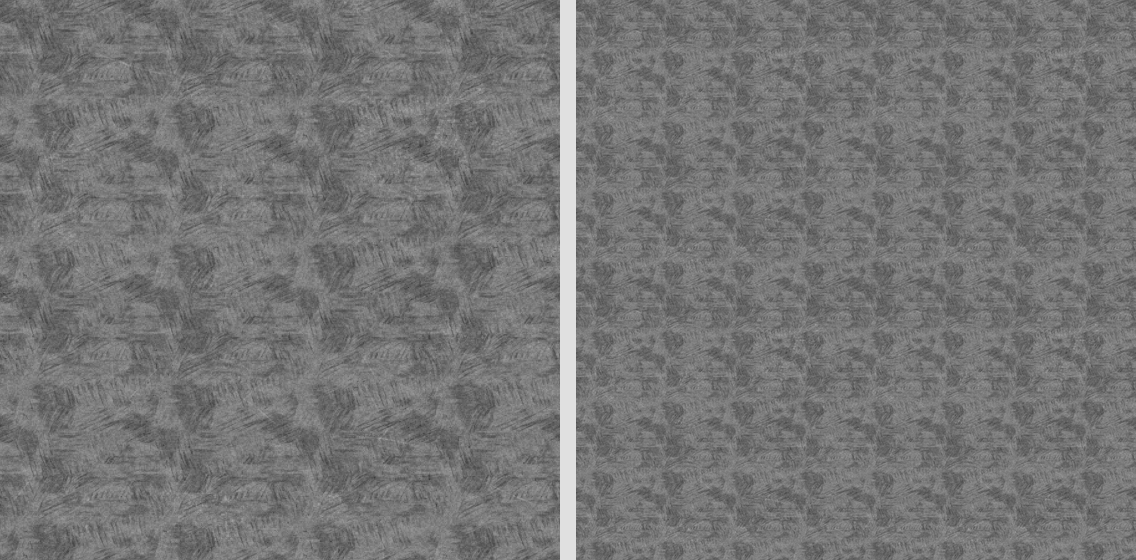
Left, the tile; right, the same tile 2 across and 2 down.
A WebGL 2 fragment shader for this texture:

```glsl
#version 300 es
precision highp float;

uniform vec2 u_resolution;
out vec4 fragColor;

const float REPEATS = 4.0;
const int SCRATCHES = 36;

// Integer hash: two values from 0 to 1 per cell and seed
vec2 hash2(vec2 cell, float seed) {
    uvec3 v = uvec3(ivec3(cell.x, cell.y, seed)) * 1664525u + 1013904223u;
    v.x += v.y * v.z; v.y += v.z * v.x; v.z += v.x * v.y;
    v ^= v >> 16u;
    v.x += v.y * v.z; v.y += v.z * v.x;
    return vec2(v.xy >> 8u) / 16777216.0;
}

float cellValue(vec2 cell, vec2 period, float seed) {
    return hash2(floor(mod(cell + 0.5, period)), seed).x;
}

// Value noise over the unit square, wrapping after "period" cells
float wrapNoise(vec2 p, vec2 period, float seed) {
    vec2 q = p * period;
    vec2 cell = floor(q);
    vec2 f = q - cell;
    f = f * f * (3.0 - 2.0 * f);
    float bottom = mix(cellValue(cell, period, seed),
                       cellValue(cell + vec2(1, 0), period, seed), f.x);
    float top = mix(cellValue(cell + vec2(0, 1), period, seed),
                    cellValue(cell + vec2(1, 1), period, seed), f.x);
    return mix(bottom, top, f.y);
}

float fbm(vec2 p, vec2 period, float seed) {
    float sum = 0.0, weight = 0.46;
    for (int i = 0; i < 4; i++) {
        sum += weight * wrapNoise(p, period, seed + float(i));
        period *= 2.0;
        weight *= 0.62;
    }
    return sum * 0.969;
}

// Bristle marks along a whole-number direction, so that they wrap
float bristles(vec2 p, vec2 direction, vec2 counts, float seed) {
    vec2 q = vec2(dot(p, direction), dot(p, vec2(direction.y, -direction.x)));
    return 0.55 * wrapNoise(q, counts, seed)
         + 0.45 * wrapNoise(q, counts * vec2(2.0, 1.7), seed + 1.0);
}

// Thin, slightly bent line that fades towards its ends
float scratch(vec2 p, vec2 center, vec2 direction, float halfLength, float bend, float pixel) {
    vec2 d = fract(p - center + 0.5) - 0.5;
    float along = dot(d, direction);
    float across = dot(d, vec2(-direction.y, direction.x)) + bend * along * along;
    float line = 1.0 - smoothstep(0.0003, 0.0006 + pixel, abs(across));
    return line * (1.0 - smoothstep(0.4 * halfLength, halfLength, abs(along)));
}

float scratches(vec2 p, float pixel) {
    float sum = 0.0;
    for (int i = 0; i < SCRATCHES; i++) {
        vec2 id = vec2(float(i), 0.0);
        vec2 shape = hash2(id, 72.0);
        vec2 direction = normalize(hash2(id, 71.0) - 0.5 + vec2(0.001, 0.0));
        float halfLength = mix(0.02, 0.1, shape.x * shape.x);
        sum += scratch(p, hash2(id, 70.0), direction, halfLength, 3.0 * shape.y - 1.5, pixel)
             * (0.4 + 0.6 * shape.y);
    }
    return sum;
}

void main() {
    vec2 p = gl_FragCoord.xy / u_resolution;
    float pixel = 1.0 / min(u_resolution.x, u_resolution.y);
    vec2 tile = p * REPEATS;

    // Bent coordinates curve the brush marks a little
    vec2 bent = tile + 0.035 * (vec2(wrapNoise(tile, vec2(5), 1.0),
                                     wrapNoise(tile, vec2(5), 2.0)) - 0.5);

    // Brush directions change from region to region
    float steep = bristles(bent, vec2(1, 2), vec2(4, 30), 10.0);
    float shallow = bristles(bent, vec2(2, 1), vec2(4, 30), 14.0);
    float leaning = bristles(bent, vec2(-1, 3), vec2(3, 20), 18.0);
    float level = bristles(tile, vec2(1, 0), vec2(8, 50), 22.0);
    float brush = mix(steep, shallow, smoothstep(0.48, 0.58, wrapNoise(tile, vec2(5), 26.0)));
    brush = mix(brush, leaning, smoothstep(0.6, 0.7, wrapNoise(tile, vec2(5, 6), 27.0)));
    brush = mix(brush, level, smoothstep(0.5, 0.65, wrapNoise(tile, vec2(4, 8), 28.0)));

    // Dark patches with frayed edges
    float cover = fbm(bent, vec2(5, 7), 30.0)
                + 0.3 * (brush - 0.5)
                + 0.14 * (level - 0.5)
                + 0.12 * (wrapNoise(p, vec2(9), 36.0) - 0.5);
    float dark = smoothstep(0.34, 0.66, cover);
    float tone = mix(0.505, 0.392, dark);

    // Level streaks, hatching and cloudy wear
    float hatch = smoothstep(0.5, 0.8, brush) * smoothstep(0.3, 0.6, wrapNoise(tile, vec2(6), 38.0));
    tone += 0.07 * (level - 0.5) + 0.05 * (0.5 - brush) - 0.04 * hatch;
    tone += 0.11 * (fbm(tile, vec2(9, 16), 40.0) - 0.5) * (1.0 - 0.4 * dark);

    // Fine grain
    float fine = wrapNoise(p, vec2(450), 50.0) - 0.5;
    float medium = wrapNoise(p, vec2(190, 270), 51.0) - 0.5;
    tone += 0.095 * fine + 0.05 * medium;

    // Chalky flecks, dark pits and pale scratches
    float wear = smoothstep(0.5, 0.72, fbm(p, vec2(10), 60.0));
    float fleck = smoothstep(0.6, 0.9, wrapNoise(p, vec2(260), 64.0));
    float pit = smoothstep(0.84, 0.98, wrapNoise(bent, vec2(45, 45), 65.0))
              * smoothstep(0.5, 0.7, wrapNoise(p, vec2(19), 66.0));
    tone += 0.07 * wear * fleck - 0.1 * pit;
    tone += 0.085 * scratches(p, pixel) * (0.4 + 0.6 * wrapNoise(p, vec2(90), 67.0));

    fragColor = vec4(vec3(clamp(tone, 0.0, 1.0)), 1.0);
}
```
